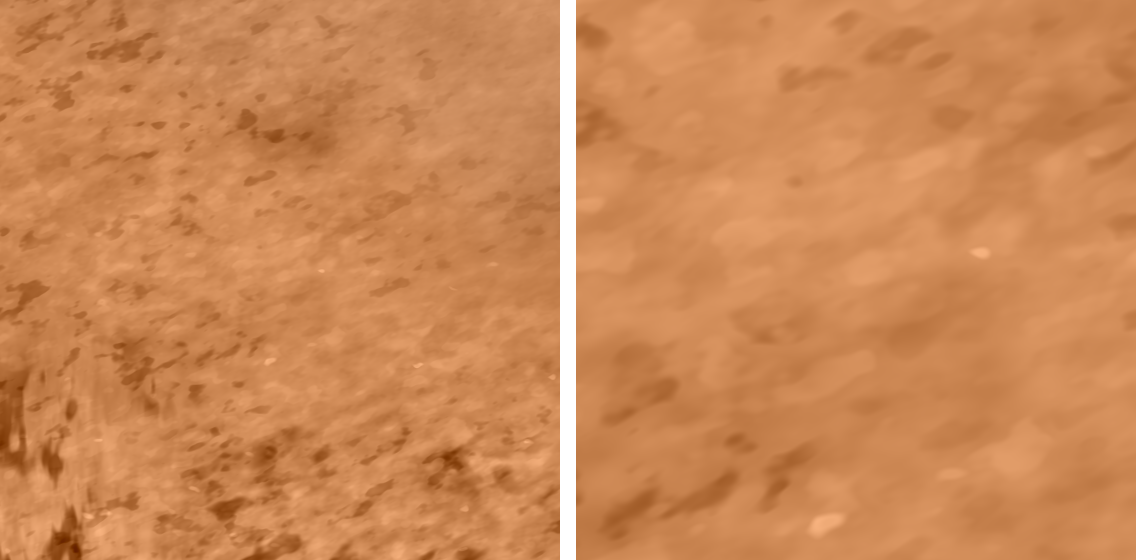
Left: the whole. Right: its middle third, enlarged.
This texture is drawn by a three.js fragment shader. Its source:

```glsl
// Dry, sandy ground: warm ochre soil with grain that climbs to the right,
// broken by ragged dark flecks, pale pebbles and a grooved bank lower left.
// Thresholded layers of value noise sum to one tone added to the soil.

#define SOIL vec3(0.803, 0.532, 0.329)
#define DUSTY_TINT vec3(-0.024, 0.0, 0.022)
#define SLOPE 0.38
#define GRAIN 0.13
#define BROAD 0.12
#define FLECK_DEPTH 0.13
#define CHIP_GAIN 0.045
#define PIT_DEPTH 0.27
#define PALE_GAIN 0.06
#define PEBBLE_GAIN 0.14

varying vec2 vUv;

float hash(vec2 p) {
  vec3 q = fract(p.xyx * 0.1031);
  q += dot(q, q.yzx + 33.33);
  return fract((q.x + q.y) * q.z);
}

float noise(vec2 p) {
  vec2 i = floor(p), f = fract(p);
  f = f * f * (3.0 - 2.0 * f);
  vec2 e = vec2(0.0, 1.0);
  return mix(mix(hash(i), hash(i + e.yx), f.x),
             mix(hash(i + e.xy), hash(i + e.yy), f.x), f.y);
}

mat2 turn(float a) {
  return mat2(cos(a), -sin(a), sin(a), cos(a));
}

// Three octaves, each turned a little to hide the lattice; mean 0.5
float fbm(vec2 p) {
  float sum = 0.0, gain = 0.52;
  for (int i = 0; i < 3; i++) {
    sum += gain * noise(p);
    p = turn(0.25) * p * 1.93 + 17.3;
    gain *= 0.52;
  }
  return sum / 0.931;
}

// Soft round patch: 1 at the centre, 0 at the radius
float patchAt(vec2 p, vec2 centre, vec2 radius) {
  return 1.0 - smoothstep(0.1, 1.0, length((p - centre) / radius));
}

// Sparse rough ellipses, one per kept cell; size is in cells
float pebblesAt(vec2 p, float cells, float keep, vec2 size) {
  vec2 q = p * cells;
  q += 0.2 * (vec2(noise(q * 3.0), noise(q * 3.0 + 41.0)) - 0.5);
  vec2 home = floor(q);
  float cover = 0.0;
  for (int y = -1; y <= 1; y++) {
    for (int x = -1; x <= 1; x++) {
      vec2 id = home + vec2(float(x), float(y));
      vec2 spot = id + 0.15 + 0.7 * vec2(hash(id + 3.1), hash(id + 8.7));
      float kept = step(hash(id + 19.4), keep);
      float scale = mix(0.5, 1.0, hash(id + 27.9));
      vec2 d = turn(0.7 * (hash(id + 35.2) - 0.5)) * (q - spot);
      float shape = 1.0 - smoothstep(0.3, 1.0, length(d / (size * scale)));
      cover = max(cover, kept * shape * mix(0.4, 1.0, hash(id + 51.6)));
    }
  }
  return cover;
}

void main() {
  vec2 p = vUv;
  vec2 slope = turn(SLOPE) * p;
  float wander = 0.16 * (noise(p * 9.0) - 0.5);

  // Regions: grooved bank, rough foot of the slope, smoother right side
  float bank = (1.0 - smoothstep(0.28, 0.42, p.y + wander))
             * (1.0 - smoothstep(0.22, 0.38, p.x + wander));
  float foot = 1.0 - smoothstep(0.1, 0.36, p.y + wander);
  float calm = smoothstep(0.3, 0.9, p.x) * smoothstep(0.25, 0.55, p.y);

  // Grain follows the slope, and runs upright on the bank
  float sloped = fbm(slope * vec2(30.0, 54.0));
  float upright = fbm(p * vec2(46.0, 20.0) + 5.0);
  float grain = mix(sloped, upright, bank) - 0.5;
  float tone = GRAIN * grain * (1.0 + 0.7 * foot - 0.4 * calm);
  tone += BROAD * (fbm(slope * vec2(5.0, 9.0) + 11.0) - 0.5);

  // Dark flecks gathered in clusters, with pale chips from the same field
  float field = fbm(slope * vec2(27.0, 52.0) + 31.0);
  float cluster = smoothstep(0.38, 0.62, fbm(slope * vec2(6.0, 9.0) + 63.0));
  float flecks = smoothstep(0.58, 0.76, field) * mix(0.25, 1.0, cluster);
  tone -= FLECK_DEPTH * flecks * (1.0 - 0.6 * calm);
  float chips = 1.0 - smoothstep(0.24, 0.42, field);
  tone += CHIP_GAIN * chips * (1.0 - 0.6 * calm);

  // Deep ragged pits: upright on the bank, slanted along the foot
  float gate = smoothstep(0.42, 0.66, noise(p * 10.0 + 4.0));
  float bankPits = smoothstep(0.52, 0.7, fbm(p * vec2(30.0, 12.0) + 29.0));
  float footPits = smoothstep(0.55, 0.73, fbm(turn(0.5) * p * vec2(15.0, 27.0) + 47.0));
  tone -= PIT_DEPTH * gate * mix(0.85 * foot * footPits, bankPits, bank);

  // A few shaded hollows, broken up by noise
  float hollow = patchAt(p, vec2(0.84, 0.16), vec2(0.14, 0.08))
               + 0.7 * patchAt(p, vec2(0.21, 0.38), vec2(0.08, 0.06))
               + patchAt(turn(0.8) * p, turn(0.8) * vec2(0.49, 0.2), vec2(0.08, 0.04));
  tone -= 0.85 * PIT_DEPTH * hollow * smoothstep(0.33, 0.68, fbm(p * vec2(24.0, 30.0) + 3.0));

  // Pale worn soil and a few bright pebbles
  float worn = patchAt(slope, turn(SLOPE) * vec2(0.56, 0.58), vec2(0.2, 0.13))
             + patchAt(p, vec2(0.82, 0.38), vec2(0.28, 0.14)) + 0.5 * foot;
  tone += PALE_GAIN * worn * smoothstep(0.46, 0.6, fbm(slope * vec2(15.0, 28.0) + 7.0));
  float pebbles = pebblesAt(p, 30.0, 0.08, vec2(0.5, 0.24));
  tone += PEBBLE_GAIN * pebbles * (1.0 - smoothstep(0.4, 0.75, p.y));

  // Dusty, slightly darker smudges in the upper half
  float smudge = patchAt(p, vec2(0.54, 0.75), vec2(0.14, 0.08))
               + 0.5 * patchAt(p, vec2(0.8, 0.93), vec2(0.22, 0.1));
  tone -= 0.1 * smudge * (0.5 + fbm(slope * vec2(18.0, 36.0) + 23.0));
  float dusty = smoothstep(0.65, 1.0, p.y + 0.4 * (p.x - 0.5) + wander);

  gl_FragColor = vec4(SOIL + tone + DUSTY_TINT * dusty, 1.0);
}
```
